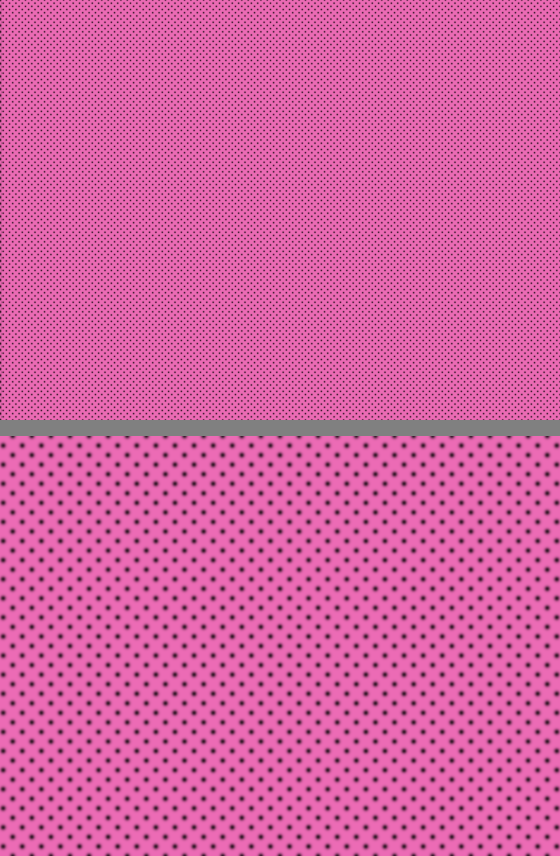
Top, the full canvas; bottom, a detail of the centre.
A Shadertoy shader for this pattern:

```glsl
// Fine staggered polka dots: small soft dark dots on a flat pink ground.
// Two square grids, offset by half a cell, give the diagonal lattice;
// each dot is a Gaussian falloff, with bolder dots along the left edge.

#define ROWS 66.0                       // cells down; 88 across at 4:3
#define DOT_RADIUS 0.138                // falloff radius, in cells
#define DOT_STRENGTH 0.77               // darkness at a dot's centre
#define EDGE_RADIUS 0.21                // falloff radius in the edge column
#define EDGE_STRENGTH 0.95              // darkness in the edge column
#define GROUND vec3(0.925, 0.42, 0.71)
#define INK vec3(0.0)

// Squared distance to the nearest point of a unit grid.
float gridDistance2(vec2 p) {
    vec2 offset = fract(p + 0.5) - 0.5;
    return dot(offset, offset);
}

// Squared distance to the nearest dot centre of the staggered lattice.
float latticeDistance2(vec2 p) {
    return min(gridDistance2(p), gridDistance2(p + 0.5));
}

void mainImage(out vec4 fragColor, in vec2 fragCoord) {
    vec2 cell = fragCoord / iResolution.y * ROWS;

    // The column centred on the left border is heavier.
    float edge = 1.0 - smoothstep(0.25, 0.4, cell.x);
    float radius = mix(DOT_RADIUS, EDGE_RADIUS, edge);
    float strength = mix(DOT_STRENGTH, EDGE_STRENGTH, edge);

    // Soft dots over the ground.
    float ink = strength * exp(-latticeDistance2(cell) / (radius * radius));
    fragColor = vec4(mix(GROUND, INK, ink), 1.0);
}
```
